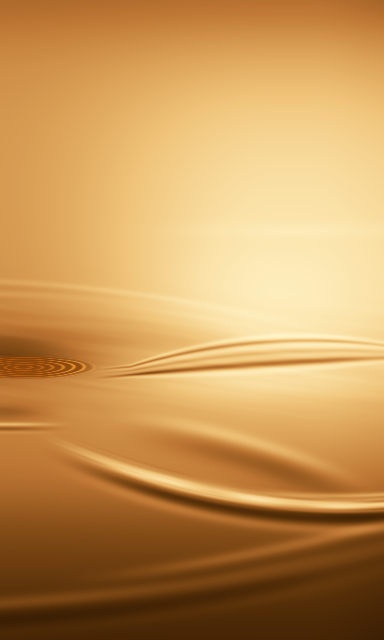
Reproduce this background procedurally as a Shadertoy shader.

```glsl
// Tone ramp, dark to light; a tone is a position along it
const vec3 RAMP[8] = vec3[8](
    vec3(0.20, 0.10, 0.01), vec3(0.33, 0.18, 0.03), vec3(0.52, 0.30, 0.09),
    vec3(0.74, 0.46, 0.20), vec3(0.85, 0.62, 0.33), vec3(0.94, 0.77, 0.48),
    vec3(0.98, 0.88, 0.65), vec3(1.00, 0.95, 0.78));
// Backdrop tones from bottom to top: x = left side, y = right side
const int LEVELS = 13;
const vec2 BACKDROP[LEVELS] = vec2[LEVELS](
    vec2(0.4, 0.5), vec2(1.2, 1.2), vec2(1.9, 2.0), vec2(2.9, 3.2),
    vec2(3.3, 4.3), vec2(3.1, 5.5), vec2(3.5, 6.1), vec2(3.8, 6.2),
    vec2(3.9, 6.1), vec2(3.9, 5.8), vec2(3.8, 5.2), vec2(3.5, 4.2),
    vec2(2.6, 2.7));
// Ribbon lines: height across the ribbon, width, tone change
const int RIBBON_LINES = 6;
const vec3 RIBBON[RIBBON_LINES] = vec3[RIBBON_LINES](
    vec3(1.00, 0.09, 0.9), vec3(0.81, 0.08, -1.6), vec3(0.64, 0.10, 0.7),
    vec3(0.42, 0.09, -0.8), vec3(0.03, 0.13, -2.7), vec3(-0.22, 0.12, 0.8));
// Curve heights at the left edge, middle and right edge
const vec3 RIBBON_TOP = vec3(0.333, 0.457, 0.465);
const vec3 RIBBON_BASE = vec3(0.393, 0.422, 0.440);
const vec3 VEIL = vec3(0.560, 0.527, 0.455);
const vec3 SOFT_WAVE = vec3(0.357, 0.332, 0.232);
const vec3 MAIN_WAVE = vec3(0.349, 0.238, 0.213);
const vec3 LOW_WAVE = vec3(0.085, 0.118, 0.182);
const vec2 POOL_CENTER = vec2(0.06, 0.426);
const vec2 POOL_RADIUS = vec2(0.185, 0.018);
const vec3 POOL_COLOR = vec3(0.70, 0.34, 0.04);
const vec3 POOL_LIGHT = vec3(1.00, 0.70, 0.25);
const float GRAIN = 0.35;

float hash(vec2 p) {
    vec3 q = fract(vec3(p.xyx) * 0.1031);
    q += dot(q, q.yzx + 33.33);
    return fract((q.x + q.y) * q.z);
}

float noise(vec2 p) {
    vec2 i = floor(p), f = fract(p);
    f = f * f * (3.0 - 2.0 * f);
    return mix(mix(hash(i), hash(i + vec2(1, 0)), f.x),
               mix(hash(i + vec2(0, 1)), hash(i + vec2(1, 1)), f.x), f.y);
}

float bump(float d, float w) { return exp(-d * d / (w * w)); }

float glow(vec2 p, vec2 center, vec2 radius) {
    vec2 d = (p - center) / radius;
    return exp(-dot(d, d));
}

// Parabola through three heights
float arc(float u, vec3 h) {
    float x = 2.0 * u - 1.0;
    return h.y + 0.5 * x * (h.z - h.x) + x * x * (0.5 * (h.x + h.z) - h.y);
}

// Bright crest with a shadow and an echo below it
float crest(float d, float w) {
    return bump(d, w) - 0.6 * bump(d + 2.3 * w, 1.2 * w) + 0.25 * bump(d + 4.2 * w, w);
}

// Smooth spline through the backdrop levels
float backdrop(vec2 p) {
    float x = p.y * float(LEVELS - 1), i = floor(x + 0.5), f = x - i;
    int k = int(i);
    vec2 t = BACKDROP[clamp(k - 1, 0, LEVELS - 1)] * 0.5 * (0.5 - f) * (0.5 - f)
           + BACKDROP[clamp(k, 0, LEVELS - 1)] * (0.75 - f * f)
           + BACKDROP[clamp(k + 1, 0, LEVELS - 1)] * 0.5 * (0.5 + f) * (0.5 + f);
    return mix(t.x, t.y, smoothstep(-0.05, 0.72, p.x)) - 0.4 * smoothstep(0.8, 1.1, p.x);
}

float veil(vec2 p) {
    float sum = 0.0, d = p.y - arc(p.x, VEIL);
    for (int i = 0; i < 5; i++) {
        float k = float(i);
        sum += (0.40 - 0.04 * k) * crest(d + k * 0.017 * (1.0 - 0.7 * p.x), 0.005 + 0.001 * k);
    }
    return (sum - 0.5 * bump(d + 0.06, 0.035)) * (1.0 - smoothstep(0.45, 0.9, p.x));
}

float ribbon(vec2 p) {
    float base = arc(p.x, RIBBON_BASE);
    float s = (p.y - base) / max(arc(p.x, RIBBON_TOP) - base, 0.016);
    float sum = 0.0;
    for (int i = 0; i < RIBBON_LINES; i++)
        sum += RIBBON[i].z * bump(s - RIBBON[i].x, RIBBON[i].y);
    return sum * smoothstep(0.23, 0.40, p.x) * (1.0 - 0.5 * smoothstep(0.85, 1.0, p.x));
}

float waves(vec2 p) {
    float soft = p.y - arc(p.x, SOFT_WAVE), mainD = p.y - arc(p.x, MAIN_WAVE);
    float low = p.y - arc(p.x, LOW_WAVE);
    float sum = (bump(soft, 0.011) - 1.1 * bump(soft + 0.028, 0.022))
              * smoothstep(0.25, 0.6, p.x) * (1.0 - smoothstep(0.7, 1.0, p.x));
    float rise = smoothstep(0.08, 0.45, p.x);
    float sheen = noise(vec2(p.x * 9.0, mainD * 260.0)) - 0.5;
    sum += rise * (2.7 * crest(mainD, 0.009) + 1.8 * sheen * bump(mainD, 0.014));
    sum += 1.4 * smoothstep(0.55, 1.0, p.x) * crest(mainD - 0.014, 0.004);
    sum += 0.8 * crest(low, 0.010) * smoothstep(0.1, 0.6, p.x);
    sum += 0.8 * crest(low + 0.028, 0.011) * (1.0 - 0.6 * smoothstep(0.6, 1.0, p.x));
    return sum;
}

void mainImage(out vec4 fragColor, in vec2 fragCoord) {
    vec2 p = fragCoord / iResolution.xy;

    // Backdrop and broad lights
    float tone = backdrop(p) + veil(p) + ribbon(p) + waves(p);
    tone += 0.5 * glow(p, vec2(0.72, 0.54), vec2(0.25, 0.08));
    tone += 0.7 * glow(p, vec2(0.68, 0.402), vec2(0.28, 0.025));
    tone += 0.3 * glow(p, vec2(0.80, 0.64), vec2(0.30, 0.012));

    // Shade around the pool and small ripples under it
    tone -= 1.5 * glow(p, vec2(0.03, 0.445), vec2(0.25, 0.030));
    float edge = 1.0 - smoothstep(0.02, 0.20, p.x);
    tone += edge * (1.5 * crest(p.y - 0.337, 0.003) - 0.8 * bump(p.y - 0.357, 0.014));

    // Fine streaks along the water
    float flow = noise(vec2(p.x * 4.0, (p.y + 0.08 * p.x) * 150.0)) - 0.5;
    tone += GRAIN * flow * bump(p.y - 0.44, 0.08);

    tone = clamp(tone, 0.0, 6.99);
    int step0 = int(tone);
    vec3 color = mix(RAMP[step0], RAMP[step0 + 1], fract(tone));

    // Amber pool with rings brightening at its right end
    float r = length((p - POOL_CENTER) / POOL_RADIUS);
    float rings = pow(0.5 + 0.5 * cos(r * 42.0 + 3.0 * noise(p * vec2(20.0, 90.0))), 3.0);
    vec3 amber = POOL_COLOR * (0.75 + 0.3 * rings);
    amber = mix(amber, POOL_LIGHT, rings * smoothstep(0.08, 0.23, p.x) * 0.8);
    color = mix(color, amber, 0.85 * (1.0 - smoothstep(0.75, 1.12, r)));

    fragColor = vec4(color, 1.0);
}
```
